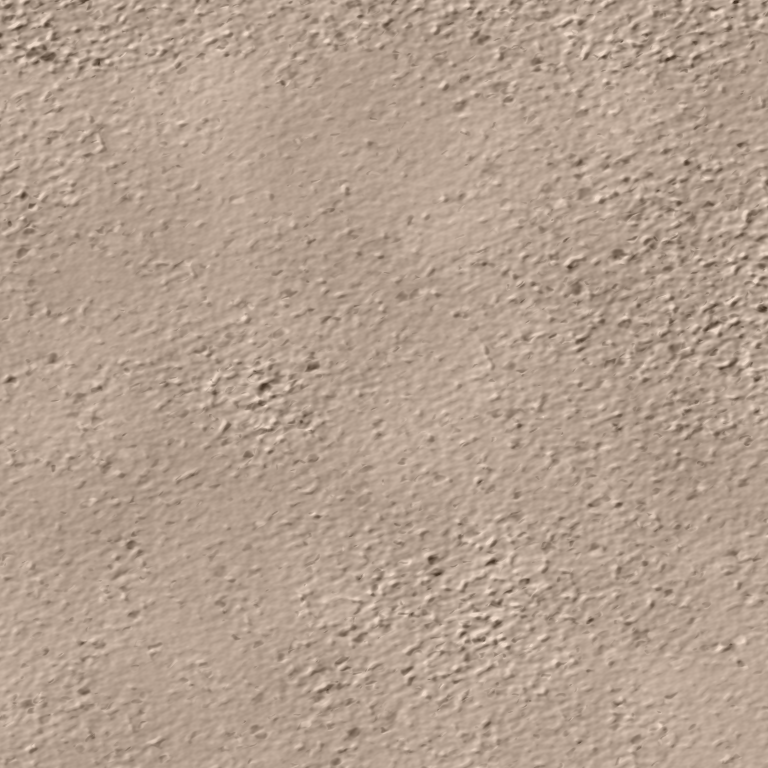
A Shadertoy shader for this texture:

```glsl
const vec3 SAND = vec3(0.718, 0.638, 0.575);
const vec3 GREY_SHIFT = vec3(-0.016, -0.010, -0.008);
const vec3 TONE_SHIFT = vec3(1.02, 1.0, 0.99);
const float GRAIN_TILT = 0.42;
const float GRAIN_STRETCH = 1.6;

vec2 hash2(vec2 cell) {
    vec3 h = fract(cell.xyx * vec3(0.1031, 0.1030, 0.0973));
    h += dot(h, h.yzx + 33.33);
    return fract((h.xx + h.yz) * h.zy);
}

vec2 gradientAt(vec2 cell) {
    float angle = 6.2832 * hash2(cell).x;
    return vec2(cos(angle), sin(angle));
}

float gradientNoise(vec2 p) {
    vec2 i = floor(p), f = fract(p);
    vec2 w = f * f * f * (f * (f * 6.0 - 15.0) + 10.0);
    vec2 e = vec2(0.0, 1.0);
    float a = dot(gradientAt(i), f);
    float b = dot(gradientAt(i + e.yx), f - e.yx);
    float c = dot(gradientAt(i + e.xy), f - e.xy);
    float d = dot(gradientAt(i + e.yy), f - e.yy);
    return mix(mix(a, b, w.x), mix(c, d, w.x), w.y);
}

float fbm(vec2 p, int octaves) {
    float sum = 0.0, amplitude = 1.0;
    for (int i = 0; i < octaves; i++) {
        sum += amplitude * gradientNoise(p);
        p = mat2(1.6, 1.2, -1.2, 1.6) * p + 17.3;
        amplitude *= 0.55;
    }
    return sum;
}

vec2 rotate(vec2 p, float angle) {
    float c = cos(angle), s = sin(angle);
    return vec2(c * p.x + s * p.y, c * p.y - s * p.x);
}

// Soft elliptical area of loose gravel
float gravelPatch(vec2 uv, vec2 centre, vec2 radius) {
    vec2 d = (uv - centre) / radius;
    return exp(-dot(d, d));
}

// Share of loose gravel, 0 for packed sand and 1 for coarse ground
float roughness(vec2 uv) {
    vec2 p = uv + 0.05 * vec2(fbm(uv * 7.0, 2), fbm(uv * 7.0 + 31.0, 2));
    float r = 0.25 + 0.50 * smoothstep(0.84, 0.98, p.y);
    r += 0.65 * gravelPatch(p, vec2(0.96, 0.62), vec2(0.25, 0.21));
    r += 0.60 * gravelPatch(p, vec2(0.60, 0.19), vec2(0.20, 0.13));
    r += 0.45 * gravelPatch(p, vec2(0.32, 0.49), vec2(0.15, 0.08));
    r += 0.30 * gravelPatch(p, vec2(0.02, 0.82), vec2(0.13, 0.18));
    r -= 0.16 * gravelPatch(p, vec2(0.42, 0.80), vec2(0.22, 0.10));
    r += 0.25 * fbm(uv * 5.0 + 4.0, 2) + 0.45 * gradientNoise(uv * vec2(15.0, 21.0));
    return clamp(r, 0.04, 1.0);
}

float relief(vec2 p) {
    return gradientNoise(p * 52.0) + 0.7 * gradientNoise(p * 98.0 + 9.0);
}

float softEllipse(vec2 d, vec2 radius, float blur) {
    return 1.0 - smoothstep(1.0 - blur, 1.0 + blur, length(d / radius));
}

// Scattered stones (x) and the shaded pits beside them (y)
vec2 scatterStones(vec2 p, float density, vec2 seed) {
    vec2 cell = floor(p), cover = vec2(0.0);
    for (int y = -1; y <= 1; y++)
    for (int x = -1; x <= 1; x++) {
        vec2 id = cell + vec2(x, y);
        vec2 place = hash2(id + seed);
        vec2 kind = hash2(id + seed + 57.0);
        vec2 form = hash2(id + seed + 113.0);
        float present = smoothstep(-0.06, 0.06, density - kind.x);
        float size = mix(0.16, 0.36, form.x * form.x);
        vec2 d = rotate(p - id - 0.15 - 0.7 * place, 2.2 * (form.y - 0.5));
        vec2 pitOffset = size * vec2(-1.1, 0.9);
        float stone = softEllipse(d, size * vec2(1.2, 0.95), 0.55);
        float pit = softEllipse(d - pitOffset, size * vec2(1.1, 0.95), 0.6);
        vec2 strength = vec2(kind.y, 1.1 - 0.6 * form.y);
        cover = max(cover, present * strength * vec2(stone, pit));
    }
    return cover;
}

void mainImage(out vec4 fragColor, in vec2 fragCoord) {
    vec2 uv = fragCoord / iResolution.y;
    float rough = roughness(uv);

    // Grain space: tilted and flattened, with ragged outlines
    vec2 grain = rotate(uv, GRAIN_TILT) * vec2(1.0, GRAIN_STRETCH);
    vec2 warp = vec2(gradientNoise(grain * 80.0), gradientNoise(grain * 80.0 + 40.0));
    vec2 bent = grain + 0.009 * warp;

    // Side-lit relief, stronger on loose gravel
    vec2 lightStep = vec2(-0.0030, 0.0085);
    float shaded = relief(grain);
    float lit = relief(grain - lightStep);
    float tone = (lit - shaded) * mix(0.045, 0.20, rough);

    // Ragged hollows with a bright lower lip
    float rim = mix(0.42, 0.16, rough);
    float depth = mix(0.55, 1.0, rough);
    tone -= 0.17 * depth * smoothstep(rim, rim + 0.50, shaded);
    tone += 0.11 * depth * smoothstep(rim, rim + 0.50, lit);

    // Small grit and larger stones
    vec2 grit = scatterStones(bent * 62.0, 0.04 + 0.42 * rough, vec2(5.0));
    vec2 stones = scatterStones(bent * 38.0, 0.03 + 0.34 * rough, vec2(211.0));
    tone += depth * (0.11 * grit.x + 0.16 * stones.x);
    tone -= depth * (0.15 * grit.y + 0.25 * stones.y);

    // Fine dust, clumps and broad drifts of brightness
    tone += 0.030 * gradientNoise(grain * 170.0);
    tone += 0.075 * rough * fbm(grain * 24.0 + 3.0, 2);
    tone += 0.060 * fbm(uv * 4.0 + 12.0, 3);

    tone = clamp(tone, -0.42, 0.22);
    vec3 color = SAND + GREY_SHIFT * rough + tone * TONE_SHIFT;
    fragColor = vec4(clamp(color, 0.0, 1.0), 1.0);
}
```
